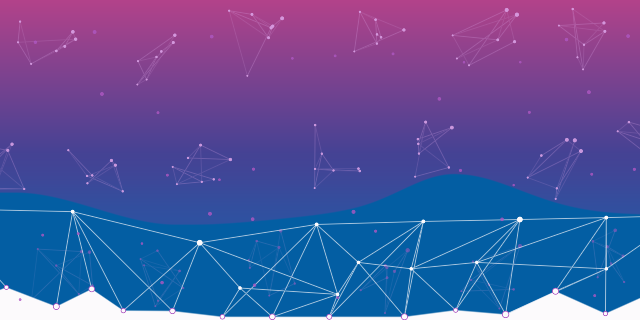
Reproduce this background procedurally as a WebGL 1 fragment shader.

```glsl
precision highp float;
// Pink to blue dusk with faint constellations, a sea hill and a white wire mesh above a jagged shore.
uniform vec2 u_resolution;

#define PINK vec3(0.70, 0.26, 0.54)
#define INDIGO vec3(0.27, 0.26, 0.58)
#define DUSK vec3(0.18, 0.32, 0.63)
#define SEA vec3(0.01, 0.37, 0.64)
#define WHITE vec3(0.99, 0.98, 0.99)
#define LILAC vec3(0.86, 0.64, 0.91)
#define VIOLET vec3(0.68, 0.34, 0.76)
#define LINE_WIDTH 0.0012
#define CLUSTER_CELL 0.3333
#define CLUSTER_SPREAD 0.21
#define DOT_CELL 0.19

float pixel;

vec2 hash2(vec2 p) {
  vec2 q = vec2(dot(p, vec2(127.1, 311.7)), dot(p, vec2(269.5, 183.3)));
  return fract(sin(q) * 43758.5);
}

float disc(vec2 p, vec2 center, float radius) {
  return 1.0 - smoothstep(radius - 0.5 * pixel, radius + 0.5 * pixel, length(p - center));
}

float stroke(vec2 p, vec2 a, vec2 b) {
  vec2 pa = p - a, ba = b - a;
  float d = length(pa - ba * clamp(dot(pa, ba) / dot(ba, ba), 0.0, 1.0));
  return 1.0 - smoothstep(LINE_WIDTH - 0.7 * pixel, LINE_WIDTH + 0.7 * pixel, d);
}

float alternate(float i) { return cos(3.14159 * i); }

float hillHeight(float x) {
  float bump = (x - 1.42) / (x < 1.42 ? 0.235 : 0.29);
  return 0.398 - 0.1 * smoothstep(0.05, 0.55, x) + 0.03 * smoothstep(0.6, 1.1, x)
    + 0.128 * exp(-bump * bump);
}

// Mesh nodes: upper row, middle row and shore
vec2 upperNode(float i) {
  float y = 0.29 + 0.006 * abs(i) + 0.052 * (1.0 - smoothstep(0.0, 1.5, i))
    - 0.068 * exp(-3.0 * (i - 1.0) * (i - 1.0));
  return vec2(0.227 + 0.413 * i - 0.0159 * i * i, y);
}

vec2 middleNode(float i) {
  float even = 0.5 + 0.5 * alternate(i);
  return vec2(0.75 + 0.21 * i + 0.095 * sin(1.5708 * i) - 0.025 * i * even,
    0.09 + 0.08 * step(1.5, i) + 0.01 * alternate(i));
}

vec2 shoreNode(float i) {
  float left = 1.0 - smoothstep(1.5, 5.0, i), right = smoothstep(8.0, 11.0, i);
  float squeeze = smoothstep(1.0, 3.2, i) * (1.0 - smoothstep(6.5, 8.2, i));
  return vec2(0.02 + 0.156 * i - 0.105 * squeeze,
    0.01 + left * (0.062 + 0.03 * alternate(i)) + right * (0.045 - 0.035 * alternate(i)));
}

// One loose group of linked dots per staggered cell: x = links, y = dots
vec2 constellation(vec2 p) {
  vec2 grid = p / CLUSTER_CELL;
  grid.x += 0.5 * mod(floor(grid.y), 2.0);
  vec2 cell = floor(grid), local = (fract(grid) - 0.5) * CLUSTER_CELL;
  vec2 center = (hash2(cell + 7.0) - 0.5) * 0.1;
  vec2 last = center, beforeLast = center, mask = vec2(0.0);
  for (int k = 0; k < 7; k++) {
    vec2 h = hash2(cell * 9.0 + float(k) * 1.7);
    vec2 node = center + (h - 0.5) * CLUSTER_SPREAD;
    if (k > 0) mask.x = max(mask.x, stroke(local, last, node));
    if (k > 1) mask.x = max(mask.x, 0.6 * stroke(local, beforeLast, node));
    mask.y = max(mask.y, disc(local, node, 0.003 + 0.004 * h.x * h.y));
    beforeLast = last;
    last = node;
  }
  return mask;
}

// Single dots, one in some of the cells
float looseDots(vec2 p) {
  vec2 cell = floor(p / DOT_CELL), h = hash2(cell + 31.0);
  vec2 center = (cell + 0.15 + 0.7 * h) * DOT_CELL;
  return step(0.4, hash2(cell + 53.0).x) * disc(p, center, 0.0035 + 0.003 * h.y);
}

void main() {
  vec2 p = gl_FragCoord.xy / u_resolution.y;
  pixel = 1.0 / u_resolution.y;

  // Sky and hill
  vec3 color = mix(DUSK, INDIGO, smoothstep(0.28, 0.54, p.y));
  color = mix(color, PINK, clamp((p.y - 0.52) / 0.48, 0.0, 1.0));
  float sea = 1.0 - smoothstep(-pixel, pixel, p.y - hillHeight(p.x));
  color = mix(color, SEA, sea);

  // Constellations, fainter over the sea
  vec2 stars = constellation(p) * mix(1.0, 0.6, sea);
  color = mix(color, LILAC, 0.3 * stars.x);
  color = mix(color, mix(LILAC, VIOLET, sea), 0.85 * stars.y);

  // Mesh links and nodes, shore line
  float links = 0.0, nodes = 0.0, rims = 0.0, shore = 0.0;
  for (int n = -1; n < 6; n++) {
    float i = float(n);
    vec2 upper = upperNode(i), middle = middleNode(i);
    links = max(links, stroke(p, upper, upperNode(i + 1.0)));
    nodes = max(nodes, disc(p, upper, n == 1 || n == 4 ? 0.009 : 0.006));
    for (int k = 1; k < 5; k++)
      if (k < 3 || n == 0) links = max(links, stroke(p, upper, shoreNode(2.0 * i + float(k))));
    if (n >= 0) {
      nodes = max(nodes, disc(p, middle, 0.0055));
      links = max(links, stroke(p, middle, upperNode(i + 1.0)));
      links = max(links, stroke(p, middle, shoreNode(i + 5.0)));
      links = max(links, stroke(p, middle, shoreNode(i + 6.0)));
      if (n > 0) links = max(links, stroke(p, middle, upper));
      if (n < 5) links = max(links, stroke(p, middle, middleNode(i + 1.0)));
    }
  }
  for (int n = -1; n < 14; n++) {
    vec2 a = shoreNode(float(n)), b = shoreNode(float(n) + 1.0);
    if (p.x >= a.x && p.x < b.x) shore = mix(a.y, b.y, (p.x - a.x) / (b.x - a.x));
    float radius = 0.005 + 0.004 * hash2(vec2(float(n), 3.0)).x;
    rims = max(rims, disc(p, a, radius + 0.0025));
    nodes = max(nodes, disc(p, a, radius));
  }
  color = mix(color, WHITE, 0.75 * links);
  color = mix(color, WHITE, 1.0 - smoothstep(-pixel, pixel, p.y - shore));
  color = mix(color, VIOLET, 0.8 * looseDots(p));
  color = mix(color, VIOLET, rims);
  color = mix(color, WHITE, nodes);
  gl_FragColor = vec4(color, 1.0);
}
```
